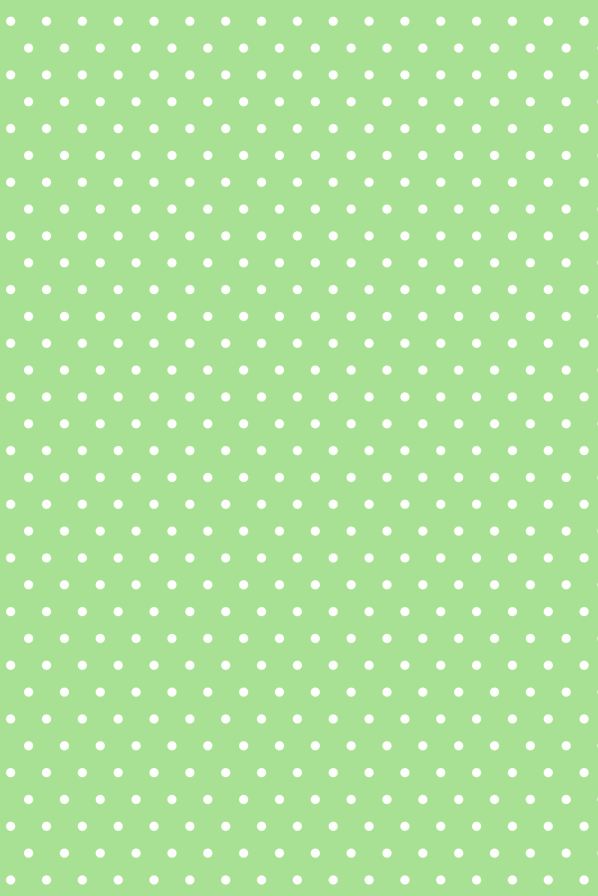
This pattern is drawn by a Shadertoy shader. Its source:

```glsl
// Small white polka dots on a flat light green ground, in staggered rows.
// Each point finds its nearest row, shifts odd rows by half a step, then
// measures the distance to the nearest dot centre. Unit: canvas height.

// Signed distance to the nearest dot; p has its origin at the upper left.
float dotDistance(vec2 p, vec2 spacing, float radius) {
    vec2 cell = (p - vec2(0.0119, 0.0237)) / spacing;
    float row = round(cell.y);
    cell.x -= 0.5 * mod(row, 2.0);
    vec2 offset = vec2(cell.x - round(cell.x), cell.y - row) * spacing;
    return length(offset) - radius;
}

void mainImage(out vec4 fragColor, in vec2 fragCoord) {
    float pixel = 1.0 / iResolution.y;
    vec2 p = fragCoord * pixel;
    p.y = 1.0 - p.y;

    // 33 rows down, about 17 dots across each
    float d = dotDistance(p, vec2(0.04, 0.02995), 0.0051);
    float coverage = 1.0 - smoothstep(-0.75 * pixel, 0.75 * pixel, d);

    vec3 ground = vec3(0.66, 0.882, 0.58);
    vec3 dotColor = vec3(0.995, 1.0, 0.993);
    fragColor = vec4(mix(ground, dotColor, coverage), 1.0);
}
```
